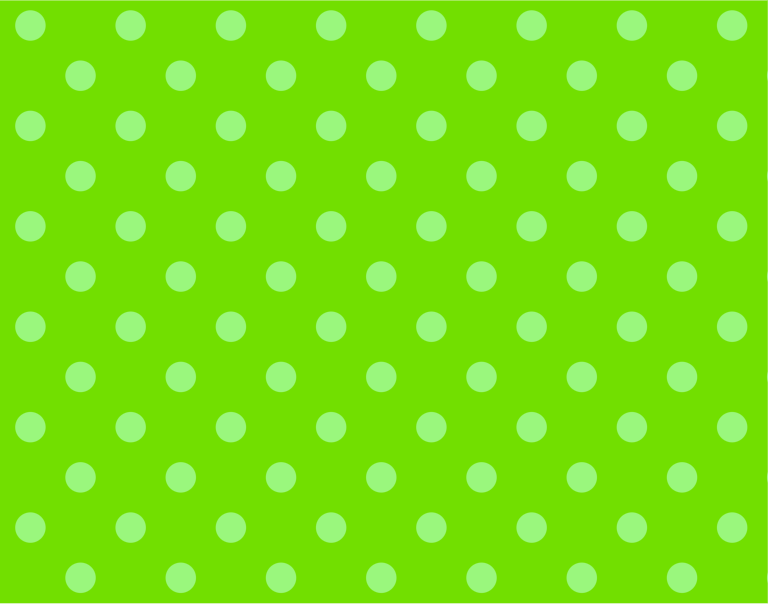
A WebGL 2 fragment shader for this pattern:

```glsl
#version 300 es
precision highp float;

uniform vec2 u_resolution;
out vec4 fragColor;

// Distance to the nearest point of a rectangular lattice
float latticeDistance(vec2 p, vec2 pitch) {
    return length(p - pitch * round(p / pitch));
}

// Coverage of a pixel by a border strip of the given width
float stripCoverage(float edgeDistance, float width, float pixel) {
    return clamp((width - edgeDistance) / pixel + 0.5, 0.0, 1.0);
}

void main() {
    // Canvas widths, measured from the upper left corner
    vec2 p = vec2(gl_FragCoord.x, u_resolution.y - gl_FragCoord.y) / u_resolution.x;
    float height = u_resolution.y / u_resolution.x;
    float pixel = 1.0 / u_resolution.x;

    // Two lattices, offset by half a pitch, form the staggered rows
    vec2 pitch = vec2(0.13053, 0.13075);
    vec2 q = p - vec2(0.0396, 0.0332);
    float centerDistance = min(latticeDistance(q, pitch),
                               latticeDistance(q - 0.5 * pitch, pitch));
    float dotMask = 1.0 - smoothstep(-0.75 * pixel, 0.75 * pixel, centerDistance - 0.0198);

    vec3 limeGreen = vec3(0.447, 0.873, 0.0);
    vec3 paleGreen = vec3(0.605, 0.97, 0.49);
    vec3 color = mix(limeGreen, paleGreen, dotMask);

    // Hairline pale rims: top, bottom and right
    float rim = max(stripCoverage(p.y, 0.0005, pixel),
                    stripCoverage(height - p.y, 0.001, pixel));
    rim = max(rim, stripCoverage(1.0 - p.x, 0.0003, pixel));
    color = mix(color, vec3(0.95, 0.97, 0.93), rim);

    fragColor = vec4(color, 1.0);
}
```
